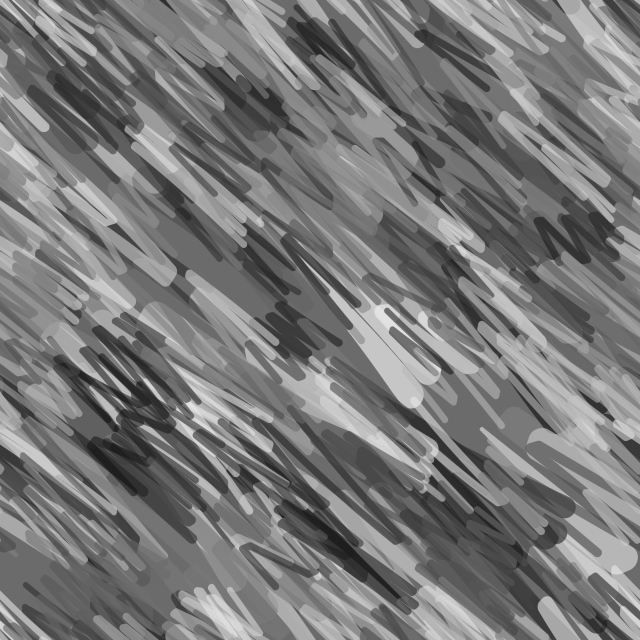
Reproduce this pattern procedurally as a three.js fragment shader.

```glsl
// Dense grey scribbles: translucent zigzag pen strokes slanting down to the right.
// Strokes are painted in order, broad tapered blades first and fine lines last,
// each placed on a wrapped unit square so that the result tiles both ways.

#define STROKES 260
#define BROAD_SHARE 0.36
#define FINE_RADIUS 0.0055
#define BROAD_RADIUS 0.023
#define SLANT -0.72
#define SLANT_SPREAD 0.36
#define DARK 0.07
#define LIGHT 0.95
#define OPACITY 0.55
#define SOFTNESS 0.0011

varying vec2 vUv;

float hash(float id, float channel) {
  return fract(sin(id * 12.9898 + channel * 78.233) * 43758.5453);
}

float segmentDistance(vec2 p, vec2 a, vec2 b) {
  vec2 ab = b - a;
  return length(p - a - ab * clamp(dot(p - a, ab) / dot(ab, ab), 0.0, 1.0));
}

// Back-and-forth line: long rows joined by short turns, rows stepping by "advance".
// Only the three rows that can lie within "radius" of the point are measured.
float zigzagDistance(vec2 p, float id, float rows, float halfLength,
                     vec2 advance, float radius) {
  float dist = 1.0;
  float first = floor((p.y - radius - SOFTNESS) / advance.y + 0.5 * rows);
  for (int k = 0; k < 3; k++) {
    float row = first + float(k);
    if (row < 0.0 || row >= rows) continue;
    float side = mod(row, 2.0) * 2.0 - 1.0;
    vec2 reach = halfLength * mix(vec2(0.7), vec2(1.15),
                                  vec2(hash(id, 19.0 + row), hash(id, 20.0 + row)));
    vec2 start = (row - 0.5 * rows) * advance - vec2(side * reach.x, 0.0);
    vec2 end = (row + 0.62 - 0.5 * rows) * advance + vec2(side * reach.y, 0.0);
    dist = min(dist, segmentDistance(p, start, end));
    if (row + 1.0 < rows) dist = min(dist, segmentDistance(p, end, end + 0.38 * advance));
  }
  return dist;
}

void main() {
  float grey = 0.42;
  for (int i = 0; i < STROKES; i++) {
    float id = float(i) + 1.0;

    // Even spread of centres with some jitter, wrapped around the tile
    float jitter = hash(id, 1.0);
    vec2 center = id * vec2(0.75488, 0.56984) + 0.16 * vec2(jitter, fract(jitter * 57.0));
    vec2 p = fract(vUv - center + 0.5) - 0.5;

    // Broad underpainting shrinks into fine scribbles; skip the far strokes
    float fine = smoothstep(0.3, 1.0, id / (float(STROKES) * BROAD_SHARE));
    float farthest = mix(0.38, 0.29, fine);
    if (dot(p, p) > farthest * farthest) continue;

    // Local frame: x along the stroke, y across it, slightly bowed
    float angle = SLANT + (hash(id, 3.0) - 0.5) * SLANT_SPREAD;
    vec2 along = vec2(cos(angle), sin(angle));
    vec2 q = vec2(dot(p, along), dot(p, vec2(-along.y, along.x)));
    if (abs(q.y) > 0.14) continue;
    q.y += (hash(id, 4.0) - 0.5) * 0.8 * q.x * q.x;

    // Width, row count and spacing
    float radius = mix(BROAD_RADIUS, FINE_RADIUS, fine) * mix(0.85, 1.15, hash(id, 5.0));
    float rows = 2.0 + floor(hash(id, 7.0) * mix(2.0, 4.99, fine));
    float gapPick = hash(id, 8.0);
    float gap = radius * mix(1.3, mix(1.9, 5.0, fine), gapPick * gapPick);
    if (abs(q.y) > 0.5 * rows * gap + radius + SOFTNESS) continue;

    // Length and sideways lean of the rows
    float lengthPick = hash(id, 6.0);
    float halfLength = mix(0.13 + 0.09 * lengthPick,
                           0.045 + 0.11 * lengthPick * lengthPick, fine);
    vec2 advance = gap * vec2((hash(id, 10.0) - 0.5) * 2.0, 1.0);
    float extent = 1.2 * halfLength + 0.5 * rows * abs(advance.x) + radius;
    if (abs(q.x) > extent) continue;

    // Broad strokes narrow to a point at one end
    float heading = hash(id, 12.0) < 0.5 ? -0.5 : 0.5;
    float tip = 0.5 + heading * clamp(q.x / halfLength, -1.0, 1.0);
    radius *= 1.0 - 0.85 * (1.0 - fine) * tip;

    float dist = zigzagDistance(q, id, rows, halfLength, advance, radius) - radius;
    float ink = 1.0 - smoothstep(-SOFTNESS, SOFTNESS, dist);
    float tone = mix(DARK, LIGHT, pow(hash(id, 11.0), 1.22));
    grey = mix(grey, tone, ink * (OPACITY + 0.15 * (1.0 - fine)));
  }
  gl_FragColor = vec4(vec3(grey), 1.0);
}
```
